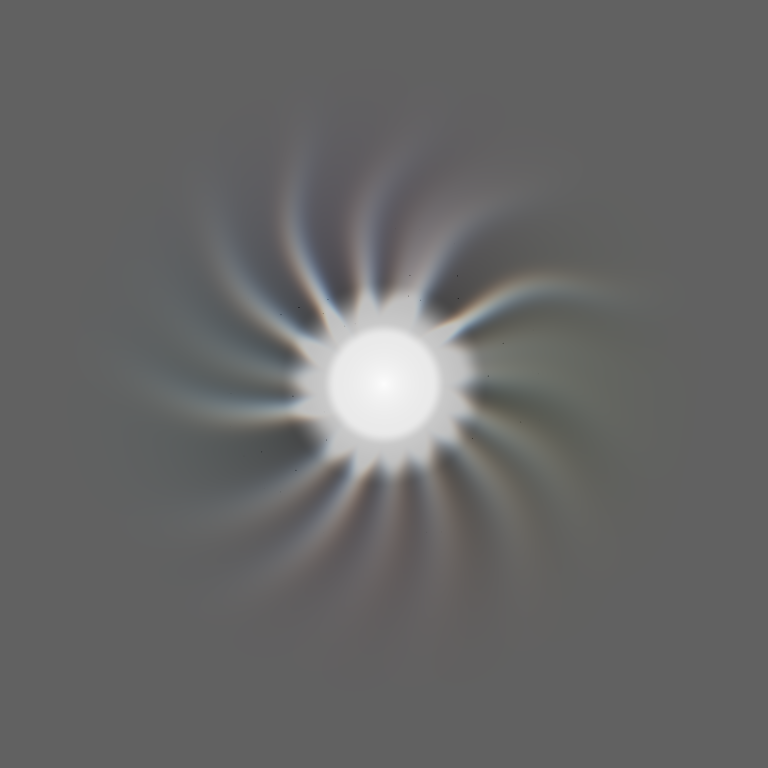
This background is drawn by a WebGL 1 fragment shader. Its source:

```glsl
precision highp float;
// A white glowing star on grey, with softly curling, faintly iridescent rays.

uniform vec2 u_resolution;

const vec3 GREY = vec3(0.38);
const float HALO_GAIN = 0.37;
const float SWIRL = 85.0;        // degrees of winding per unit radius

// Bearing in degrees and strength of each ray, counterclockwise from the right.
const mat4 BEARING = mat4(8, 21, 41, 72, 82, 103, 129, 154,
                          177, 197, 233, 254, 276, 298, 323, 343);
const mat4 STRENGTH = mat4(0.42, 0.38, 1.0, 0.7, 0.5, 0.7, 1.0, 0.8,
                           0.4, 0.75, 0.55, 0.7, 0.42, 0.45, 0.5, 0.5);

float hash(vec2 p) {
  return fract(sin(dot(p, vec2(127.1, 311.7))) * 43758.5);
}

// Sum of soft lobes around the circle; weaker rays are broader.
float rays(float bearing) {
  float sum = 0.0;
  for (int i = 0; i < 4; i++) {
    for (int j = 0; j < 4; j++) {
      float strength = STRENGTH[i][j];
      float offset = mod(bearing - BEARING[i][j] + 180.0, 360.0) - 180.0;
      float d = offset / mix(10.5, 4.8, strength);
      sum += strength * exp(-d * d);
    }
  }
  return sum;
}

// Limits values to one with a rounded shoulder.
vec3 softLimit(vec3 v, float k) {
  vec3 h = max(k - abs(v - 1.0), 0.0) / k;
  return min(v, 1.0) - h * h * k * 0.25;
}

// Angle with the spiral and its gentle ripple undone.
float unwind(float angle, float r) {
  float ripple = (1.2 + 0.9 * cos(angle - 1.0)) * cos(28.0 * (r - 0.22));
  return degrees(angle) + SWIRL * (r - 0.12) - ripple;
}

// Slow drift of hue around the star.
vec3 tint(float angle) {
  return vec3(-0.5, -0.1, 1.0) * 0.016 * cos(angle - 2.6)
       + vec3(-0.5, 0.7, -0.2) * 0.014 * cos(2.0 * angle);
}

// Sparse dust, one possible grain per cell.
float dust(vec2 p, float cells, float density) {
  vec2 cell = floor(p * cells);
  vec2 grain = 0.2 + 0.6 * vec2(hash(cell + 3.1), hash(cell + 8.7));
  float d = length(fract(p * cells) - grain) / cells;
  return step(hash(cell), density) * (1.0 - smoothstep(0.0004, 0.0014, d));
}

void main() {
  vec2 p = (gl_FragCoord.xy - 0.5 * u_resolution) / min(u_resolution.x, u_resolution.y);
  float r = length(p);
  float angle = atan(p.y, p.x + 1e-6);
  float bearing = unwind(angle, r);

  // Rays, split slightly by colour, with dark gaps between them.
  vec3 lobes = vec3(rays(bearing - 0.9), rays(bearing), rays(bearing + 0.9));
  float fade = 1.0 - smoothstep(0.2, 0.46, r);
  vec3 light = 1.8 * lobes * exp((0.1 - r) / 0.09) - 0.38 * exp((0.1 - r) / 0.1);
  light += 1.6 * (1.0 - smoothstep(0.075, 0.135, r));
  vec3 color = GREY + HALO_GAIN * fade * softLimit(light, 0.4);
  color += tint(angle) * fade * smoothstep(0.1, 0.16, r);

  // Halo and bright core.
  color += 0.05 * (1.0 - smoothstep(0.06, 0.115, r));
  float core = 1.0 - smoothstep(0.063, 0.081, r);
  color = mix(color, vec3(0.905 + 0.085 * exp(-r / 0.03)), core);

  float nearStar = smoothstep(0.08, 0.1, r) * (1.0 - smoothstep(0.15, 0.22, r));
  color -= 0.15 * nearStar * dust(p, 48.0, 0.14);

  gl_FragColor = vec4(clamp(color, 0.0, 1.0), 1.0);
}
```
